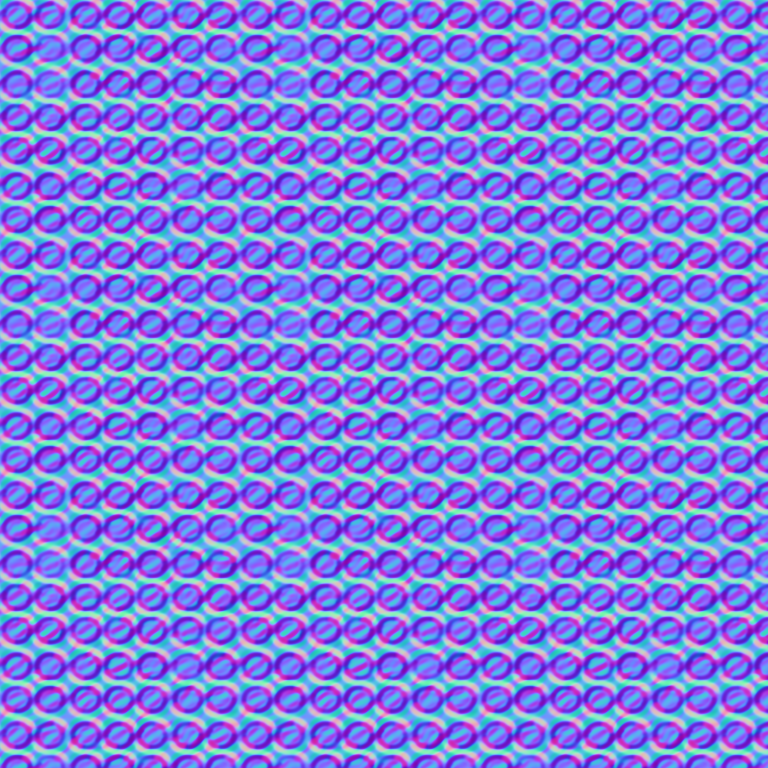
Reproduce this texture map procedurally as a WebGL 2 fragment shader.

```glsl
#version 300 es
precision highp float;
// Tangent-space normal map of a woven mesh: rows of linked rings with bright arches between.
// Each ring adds surface slopes around its thread-snapped centre; layered sines add slanted
// fibres. The summed slope is turned into a unit normal and stored as colour.

#define CELLS 22.4          // rings across and down the canvas
#define PERIOD 7.0          // cells before the variation repeats
#define THREADS 80.0        // thread steps per period that ring centres snap to
#define RING_RADIUS 0.365
#define RING_WIDTH 0.075
#define RING_DEPTH 1.3
#define ARCH_RADIUS 0.53
#define ARCH_WIDTH 0.078
#define ARCH_HEIGHT 1.05
#define FIBRE_STRENGTH 0.38

uniform vec2 u_resolution;
out vec4 fragColor;

const float TAU = 6.2831853;

vec3 hash3(vec2 cell) {
    vec3 h = vec3(dot(cell, vec2(127.1, 311.7)),
                  dot(cell, vec2(269.5, 183.3)),
                  dot(cell, vec2(419.2, 371.9)));
    return fract(sin(h) * 43758.55);
}

float bump(float x, float width) {
    float t = x / width;
    return exp(-t * t);
}

float segmentDistance(vec2 p, vec2 a, vec2 b) {
    vec2 ab = b - a;
    return length(p - a - ab * clamp(dot(p - a, ab) / dot(ab, ab), 0.0, 1.0));
}

// Sine with whole waves per period, so that it tiles
float wave(vec2 p, vec2 waves, float phase) {
    return sin(TAU / PERIOD * dot(p, waves) + phase);
}

// Slanted fibres, broken up by slower waves
float fibres(vec2 p) {
    float f = wave(p, vec2(-9.0, 15.0), 0.7 + 1.9 * wave(p, vec2(3.0, 2.0), 0.0));
    f += 0.8 * wave(p, vec2(-13.0, 18.0), 2.1 + 2.2 * wave(p, vec2(4.0, -1.0), 1.3));
    f += 0.6 * wave(p, vec2(-5.0, 12.0), 4.0 + 1.8 * wave(p, vec2(5.0, 3.0), 2.6));
    f += 0.6 * wave(p, vec2(-16.0, 25.0), 1.0 + 2.0 * wave(p, vec2(6.0, 5.0), 0.9));
    return f * (0.8 + 0.4 * wave(p, vec2(2.0, 5.0), 0.4));
}

// Slope given by one ring, its arches, its core and the link to the right
vec2 ringSlope(vec2 q, vec3 rnd) {
    vec2 e = q * vec2(0.96, 1.07);
    float r = length(e);
    vec2 dir = e / max(r, 0.001);
    float diagonal = 2.0 * dir.x * dir.y;
    float worn = TAU * rnd.y;
    float strength = mix(0.85, 1.15, rnd.z) * (rnd.x < 0.04 ? 0.5 : 1.0);
    strength *= 1.0 + 0.25 * dot(dir, vec2(cos(worn), sin(worn)));

    // Dark ring, turning magenta at upper right and lower left
    float ring = bump(r - RING_RADIUS, RING_WIDTH) * strength;
    float tint = smoothstep(0.15, 0.95, diagonal + 0.5 * (rnd.y - 0.5));
    vec2 slope = ring * RING_DEPTH * vec2(mix(-0.2, 0.85, tint), -0.95);

    // Bright arches above and below
    float arch = bump(r - ARCH_RADIUS, ARCH_WIDTH) * smoothstep(0.2, 0.8, abs(dir.y));
    slope += arch * ARCH_HEIGHT * mix(0.8, 1.2, rnd.y) * vec2(1.4 * diagonal + 0.12, 0.9);

    // Slanted strand across the core
    float core = 1.0 - smoothstep(0.17, 0.31, r);
    float strand = sin(dot(q, vec2(-10.0, 16.0)) + TAU * rnd.x);
    slope += core * (strand * mix(0.35, 0.85, rnd.y) * vec2(-0.5, 0.8) + vec2(-0.03, -0.08));

    // Slanted link to the next ring
    float link = bump(segmentDistance(q, vec2(0.33, -0.13), vec2(0.67, 0.13)), 0.065);
    slope += link * mix(0.1, 1.1, rnd.z) * vec2(0.05, -0.85);
    return slope;
}

void main() {
    // Cells count from the upper left corner, rows downwards
    vec2 uv = gl_FragCoord.xy / u_resolution;
    vec2 p = vec2(uv.x, 1.0 - uv.y) * CELLS;
    vec2 base = floor(p);

    // Background fibres with a slight tilt
    vec2 upward = vec2(p.x, -p.y);
    vec2 slope = vec2(-0.07, 0.11) + FIBRE_STRENGTH * fibres(upward) * vec2(-0.62, 0.78);

    // Sum the rings of this cell and its neighbours
    float step_ = THREADS / PERIOD;
    for (int j = -1; j <= 1; j++) {
        for (int i = -1; i <= 1; i++) {
            vec2 cell = base + vec2(float(i), float(j));
            vec3 rnd = hash3(mod(cell + 0.5, PERIOD) + 2.5);
            vec2 centre = floor(cell * step_ + 0.2) / step_ + vec2(0.5, 0.45);
            vec2 q = p - centre;
            slope += ringSlope(vec2(q.x, -q.y), rnd);
        }
    }

    vec3 normal = normalize(vec3(slope, 0.95));
    fragColor = vec4(0.5 + 0.5 * normal, 1.0);
}
```
